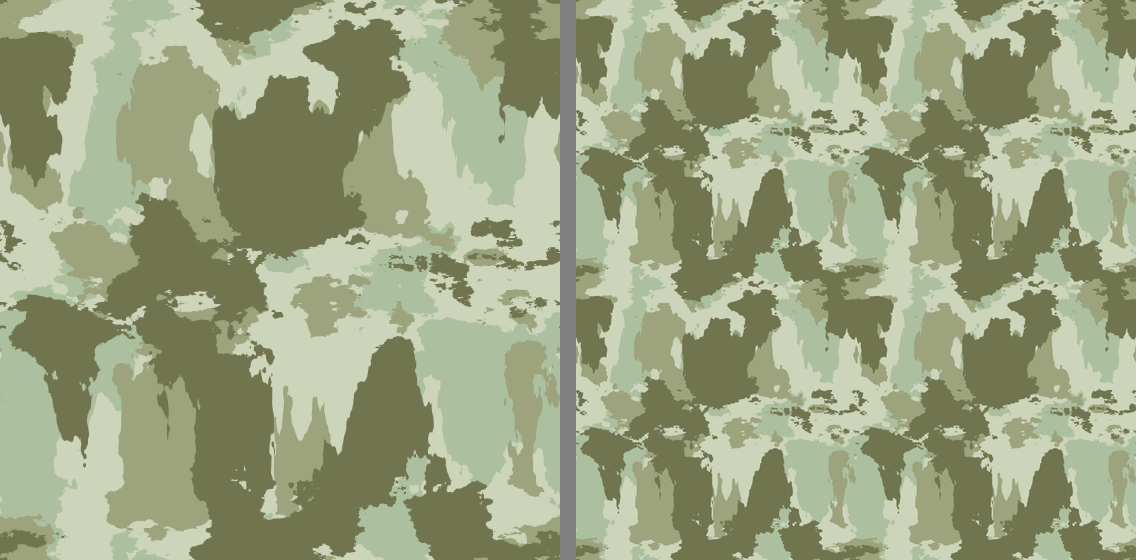
Left: one tile. Right: repeated 2 by 2.
This pattern is drawn by a Shadertoy shader. Its source:

```glsl
// Tiling camouflage of ragged olive, khaki and mint blotches on cream, drawn out into vertical drips in two bands.

const float TAU = 6.2831853;

const vec3 CREAM = vec3(0.80, 0.83, 0.73);
const vec3 MINT  = vec3(0.675, 0.75, 0.625);
const vec3 KHAKI = vec3(0.61, 0.64, 0.49);
const vec3 OLIVE = vec3(0.44, 0.46, 0.315);

// Integer hash to 0..1
float hash(ivec2 cell, int seed) {
    uint h = uint(cell.x) + 4099u * uint(cell.y) + 65537u * uint(seed);
    h = (h ^ (h >> 16)) * 0x7feb352du;
    h = (h ^ (h >> 15)) * 0x846ca68bu;
    h ^= h >> 16;
    return float(h & 0xffffu) / 65535.0;
}

// Value noise that wraps after a whole number of cells
float wrapNoise(vec2 uv, int cells, int seed) {
    vec2 p = uv * float(cells);
    ivec2 a = ivec2(floor(p)) % cells;
    ivec2 b = (a + 1) % cells;
    vec2 f = fract(p);
    f = f * f * f * (f * (f * 6.0 - 15.0) + 10.0);
    return mix(mix(hash(a, seed), hash(ivec2(b.x, a.y), seed), f.x),
               mix(hash(ivec2(a.x, b.y), seed), hash(b, seed), f.x), f.y);
}

// Broad shapes: layered sines with whole wave counts and random phases, unit deviation
float blotches(vec2 uv, int seed) {
    float sum = 0.0;
    for (int x = 1; x <= 5; x++) {
        for (int y = -4; y <= 4; y++) {
            vec2 waves = vec2(x, y);
            float phase = hash(ivec2(x, y), seed);
            sum += sin(TAU * (dot(waves, uv) + phase)) / (9.0 + dot(waves, waves));
        }
    }
    return sum * 4.3;
}

// Ragged outline: octaves of wrapping noise around zero
float raggedness(vec2 uv, int seed) {
    float sum = 0.0, amplitude = 1.9;
    int cells = 14;
    for (int octave = 0; octave < 5; octave++) {
        sum += amplitude * (wrapNoise(uv, cells, seed + octave) - 0.5);
        amplitude *= 0.58;
        cells *= 2;
    }
    return sum;
}

// Antialiased coverage of one paint layer
float layer(vec2 uv, int seed, float threshold) {
    float field = blotches(uv, seed) + raggedness(uv, seed + 1);
    return clamp((field - threshold) / max(fwidth(field), 1e-4) + 0.5, 0.0, 1.0);
}

void mainImage(out vec4 fragColor, in vec2 fragCoord) {
    vec2 uv = fragCoord / iResolution.xy;

    // Stretch vertically around 1/4 and 3/4 height, squeeze in between
    uv.y += 0.74 * sin(2.0 * TAU * uv.y) / (2.0 * TAU);

    vec3 color = CREAM;
    color = mix(color, MINT, layer(uv, 11, 0.62));
    color = mix(color, KHAKI, layer(uv, 31, 0.50));
    color = mix(color, OLIVE, layer(uv, 51, 0.40));
    fragColor = vec4(color, 1.0);
}
```
